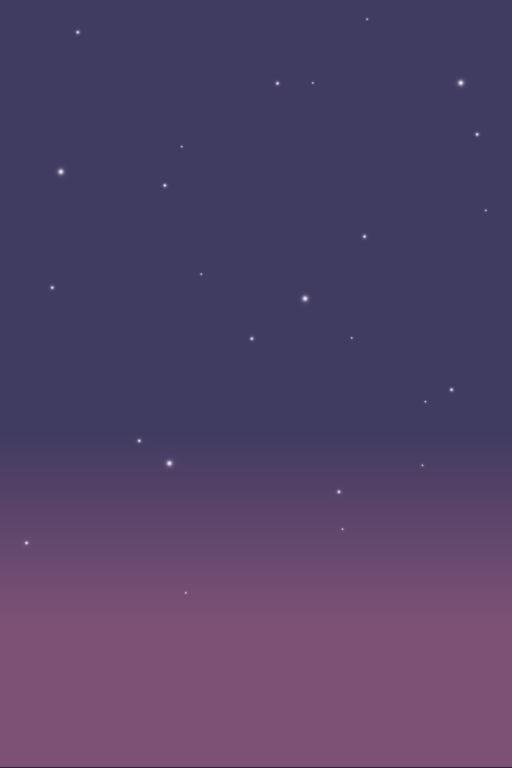
This background is drawn by a WebGL 1 fragment shader. Its source:

```glsl
precision highp float;
// Dusk sky: indigo fading to mauve near the horizon, with sparse soft stars.

uniform vec2 u_resolution;

#define NIGHT vec3(0.252, 0.230, 0.378)
#define MAUVE vec3(0.492, 0.318, 0.462)
#define GROUND vec3(0.20, 0.13, 0.21)
#define STAR_TINT vec3(0.96, 0.93, 0.98)
#define FADE_TOP 0.44
#define FADE_BOTTOM 0.19
#define GROUND_HEIGHT 0.0014
#define MAX_STARS 11

// Bright core with a faint halo
float star(float dist, float radius) {
  float d = dist / radius;
  return 0.85 * exp(-d * d) + 0.15 * exp(-0.3 * d * d);
}

// Scatters stars along a wrapped quadratic sequence: start + step * i + bend * i * i
float starLayer(vec2 p, float aspect, vec2 start, vec2 stride, vec2 bend,
                float count, float radius) {
  float light = 0.0;
  for (int i = 0; i < MAX_STARS; i++) {
    float n = float(i);
    if (n >= count) break;
    vec2 center = fract(start + stride * n + bend * n * n);
    center.x *= aspect;
    light += star(length(p - center), radius);
  }
  return light;
}

void main() {
  // Height is one unit; x runs from 0 to the aspect ratio
  vec2 p = gl_FragCoord.xy / u_resolution.y;
  float aspect = u_resolution.x / u_resolution.y;
  float pixel = 1.0 / u_resolution.y;

  // Sky gradient
  float dusk = clamp((FADE_TOP - p.y) / (FADE_TOP - FADE_BOTTOM), 0.0, 1.0);
  vec3 color = mix(NIGHT, MAUVE, dusk);

  // Large, medium and small stars
  float light = starLayer(p, aspect, vec2(0.900, 0.892), vec2(0.090, -0.091),
                          vec2(0.129, -0.0247), 4.0, 0.0032);
  light += 0.9 * starLayer(p, aspect, vec2(0.152, 0.958), vec2(0.390, -0.0665),
                           vec2(0.0), 11.0, 0.0020);
  light += 0.7 * starLayer(p, aspect, vec2(0.717, 0.975), vec2(-0.031, -0.083),
                           vec2(-0.075, 0.0), 10.0, 0.0013);
  color = mix(color, STAR_TINT, min(light, 1.0));

  // Thin dark line of ground
  float ground = clamp((GROUND_HEIGHT - p.y) / pixel + 0.5, 0.0, 1.0);
  color = mix(color, GROUND, ground);

  gl_FragColor = vec4(color, 1.0);
}
```
